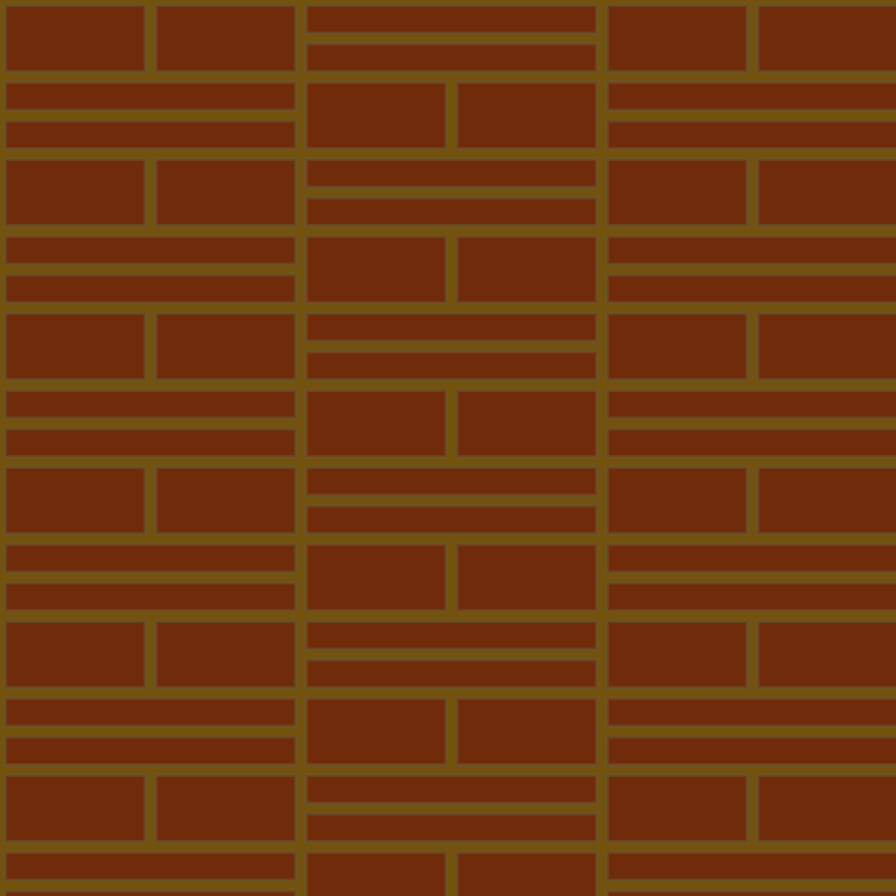
A three.js fragment shader for this pattern:

```glsl
varying vec2 vUv;

// Lengths are fractions of the canvas side
const float UNIT = 1.0 / 512.0;
const vec2 CELL = vec2(172.0, 44.0) * UNIT;
const float JOINT_HALF = 2.0 * UNIT;
const float RIM_WIDTH = 1.0 * UNIT;

const vec3 MORTAR = vec3(0.45, 0.32, 0.05);
const vec3 OUTER_RIM = vec3(0.42, 0.33, 0.15);
const vec3 INNER_RIM = vec3(0.43, 0.26, 0.11);
const vec3 BRICK = vec3(0.44, 0.17, 0.04);

// Distance to the nearest joint centre line; cells alternate between
// two bricks side by side and two stacked bricks
float jointDistance(vec2 p) {
  vec2 cell = floor(p / CELL);
  float stacked = mod(cell.x + cell.y, 2.0);
  vec2 brickSize = CELL / mix(vec2(2.0, 1.0), vec2(1.0, 2.0), stacked);
  vec2 local = mod(p - cell * CELL, brickSize);
  vec2 toEdge = min(local, brickSize - local);
  return min(toEdge.x, toEdge.y);
}

// Edge smoothed over one pixel
float cover(float dist, float edge, float pixel) {
  return clamp((dist - edge) / pixel + 0.5, 0.0, 1.0);
}

void main() {
  // Cells are laid from the top left corner
  float dist = jointDistance(vec2(vUv.x, 1.0 - vUv.y));
  float pixel = max(fwidth(vUv.x), fwidth(vUv.y));

  // Mortar, two thin rims, then the brick face
  vec3 color = MORTAR;
  color = mix(color, OUTER_RIM, cover(dist, JOINT_HALF, pixel));
  color = mix(color, INNER_RIM, cover(dist, JOINT_HALF + RIM_WIDTH, pixel));
  color = mix(color, BRICK, cover(dist, JOINT_HALF + 2.0 * RIM_WIDTH, pixel));

  gl_FragColor = vec4(color, 1.0);
}
```
